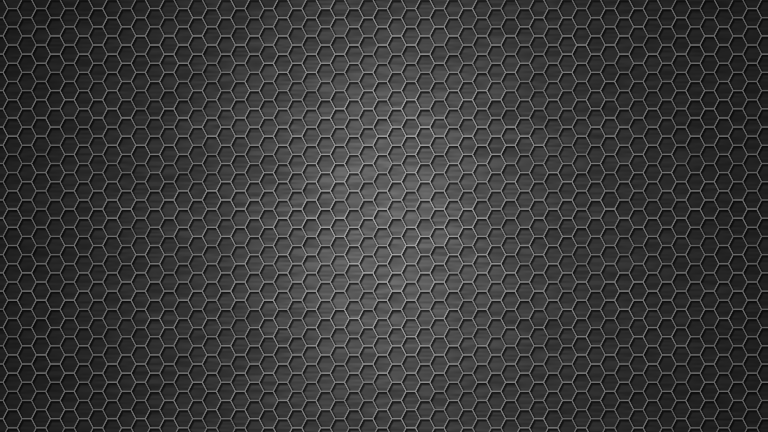
Give the GLSL for this pattern, as a Shadertoy shader.

```glsl
// Brushed dark metal behind a fine hexagonal wire mesh, lit by a soft central glow.
// Two interleaved lattices give the nearest flat-topped cell; its hexagonal distance
// draws the wire and an offset inner shadow, while stretched noise makes the grain.

const vec2 REPEATS = vec2(27.0, 23.7);        // cells across (per lattice) and down
const vec2 LATTICE = vec2(1.7320508, 1.0);    // spacing of cells with apothem 0.5
const vec2 PHASE = vec2(0.44, 0.73);
const vec2 SHADOW_SHIFT = vec2(0.07, -0.08);
const float WIRE_HALF_WIDTH = 0.042;

float hash(vec2 p) {
    vec3 q = fract(vec3(p.xyx) * 0.1031);
    q += dot(q, q.yzx + 33.33);
    return fract((q.x + q.y) * q.z);
}

float valueNoise(vec2 p) {
    vec2 cell = floor(p);
    vec2 f = fract(p);
    f = f * f * (3.0 - 2.0 * f);
    float lower = mix(hash(cell), hash(cell + vec2(1, 0)), f.x);
    float upper = mix(hash(cell + vec2(0, 1)), hash(cell + vec2(1, 1)), f.x);
    return mix(lower, upper, f.y);
}

// Offset from the nearest hexagon centre
vec2 hexLocal(vec2 p) {
    vec2 a = mod(p + 0.5 * LATTICE, LATTICE) - 0.5 * LATTICE;
    vec2 b = mod(p, LATTICE) - 0.5 * LATTICE;
    return dot(a, a) < dot(b, b) ? a : b;
}

// Reaches 0.5 on the cell border
float hexDistance(vec2 p) {
    p = abs(p);
    return max(p.y, dot(p, vec2(0.8660254, 0.5)));
}

// Broad wash plus a tall, narrow highlight
float glow(vec2 uv) {
    vec2 c = uv - 0.5;
    float wash = exp(-dot(c * c, vec2(6.5, 1.8)));
    float highlight = exp(-dot(c * c, vec2(38.0, 4.5)));
    return 0.6 * wash + 0.4 * highlight;
}

// Two scales of horizontal scratches, centred on zero
float brushedGrain(vec2 uv) {
    float fine = valueNoise(uv * vec2(45.0, 210.0));
    float coarse = valueNoise(uv * vec2(14.0, 95.0) + 17.0);
    return 0.65 * fine + 0.35 * coarse - 0.5;
}

void mainImage(out vec4 fragColor, in vec2 fragCoord) {
    vec2 uv = fragCoord / iResolution.xy;
    vec2 local = hexLocal((uv * REPEATS - PHASE) * LATTICE);
    float pixel = REPEATS.y / iResolution.y;
    float light = glow(uv);

    // Brushed plate
    float plate = mix(0.09, 0.39, light);
    plate *= 1.0 + 0.42 * brushedGrain(uv);

    // Recess shadow, heavier below the upper-left wires
    float recess = hexDistance(local - SHADOW_SHIFT);
    plate *= 1.0 - 0.62 * smoothstep(0.35, 0.51, recess);

    // Wire with slightly uneven brightness
    float border = 0.5 - hexDistance(local);
    float wire = 1.0 - smoothstep(WIRE_HALF_WIDTH - 0.5 * pixel,
                                  WIRE_HALF_WIDTH + 0.5 * pixel, border);
    float wear = 0.88 + 0.24 * valueNoise(uv * REPEATS * 2.0);
    float wireTone = mix(0.34, 0.60, light) * wear;

    fragColor = vec4(vec3(mix(plate, wireTone, wire)), 1.0);
}
```
